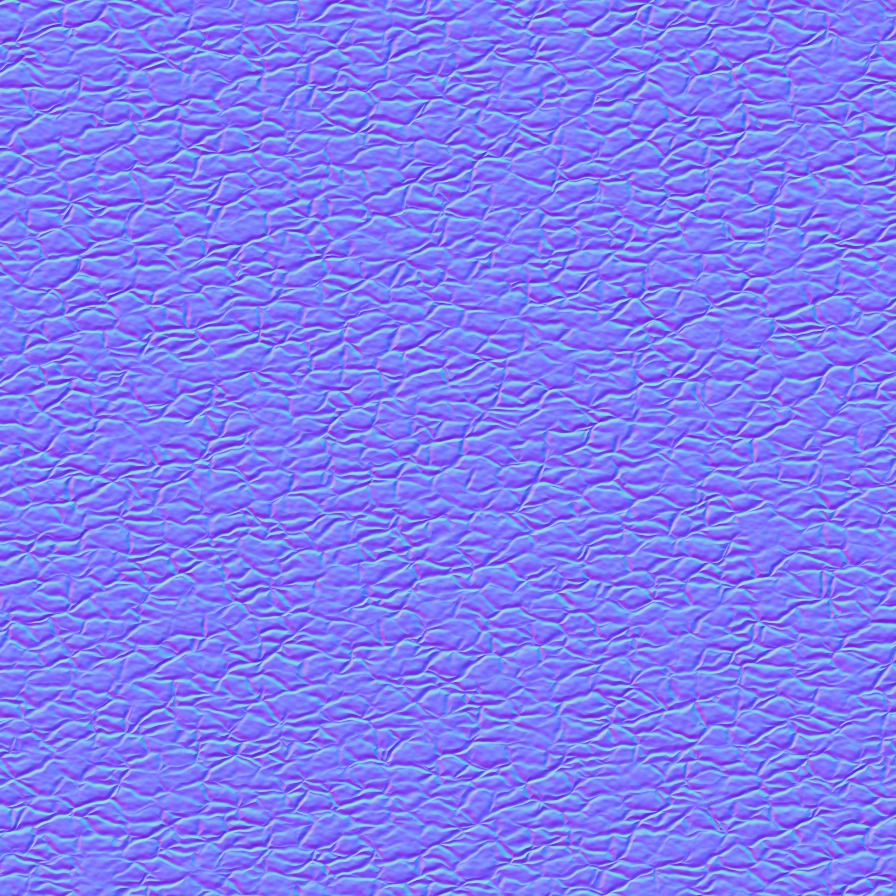
A Shadertoy shader for this texture map:

```glsl
// Tangent-space normal map of fine grained leather.
// Two tilted, stretched Voronoi nets give the creases, gradient noise the grain;
// the slopes of that height field are encoded as colour.

const vec2  NET_A = vec2(20.0, 42.0);      // cells across the canvas, rising creases
const vec2  NET_B = vec2(24.0, 50.0);      // cells across the canvas, falling creases
const float TILT_A = 0.30;                 // direction of each net, radians
const float TILT_B = -0.14;
const float CREASE_WIDTH = 0.0034;         // canvas units
const float CREASE_SKEW = 0.25;            // lower wall narrower, upper wall wider
const float CREASE_DEPTH = 0.0032;
const float NET_B_SHARE = 0.85;
const vec2  GRAIN_FREQ = vec2(72.0, 115.0);
const float GRAIN_DEPTH = 0.0011;
const vec2  PORE_FREQ = vec2(125.0, 180.0);
const float PORE_DEPTH = 0.0006;
const float RISE_GAIN = 1.10;              // vertical slope to green
const float SIDE_GAIN = 0.65;              // horizontal slope to red
const float SLOPE_BIAS = -0.02;
const float SAMPLE_STEP = 0.0007;

// Two random values in 0..1 for a lattice cell
vec2 hash2(vec2 cell) {
    uvec2 v = uvec2(ivec2(cell)) * 1664525u + 1013904223u;
    v.x += v.y * 1664525u;
    v.y += v.x * 1664525u;
    v ^= v >> 16u;
    v.x += v.y * 1664525u;
    v.y += v.x * 1664525u;
    v ^= v >> 16u;
    return vec2(v & 65535u) / 65535.0;
}

float cornerRamp(vec2 cell, vec2 offset) {
    float angle = 6.28318 * hash2(cell).x;
    return dot(vec2(cos(angle), sin(angle)), offset);
}

// Gradient noise, about -0.7..0.7
float gradientNoise(vec2 p) {
    vec2 i = floor(p), f = p - i;
    vec2 u = f * f * f * (f * (f * 6.0 - 15.0) + 10.0);
    vec2 e = vec2(1.0, 0.0);
    float low  = mix(cornerRamp(i, f), cornerRamp(i + e.xy, f - e.xy), u.x);
    float high = mix(cornerRamp(i + e.yx, f - e.yx), cornerRamp(i + e.xx, f - e.xx), u.x);
    return mix(low, high, u.y);
}

vec2 rotate(vec2 p, float angle) {
    float c = cos(angle), s = sin(angle);
    return vec2(c * p.x + s * p.y, c * p.y - s * p.x);
}

vec2 siteOffset(vec2 cell, vec2 p) {
    return cell + 0.08 + 0.84 * hash2(cell) - p;
}

// Distance to the nearest Voronoi border, in crease widths of its facing wall
float borderDistance(vec2 p, vec2 cells) {
    vec2 home = floor(p), nearest = vec2(9.0);
    for (int y = -1; y <= 1; y++)
    for (int x = -1; x <= 1; x++) {
        vec2 site = siteOffset(home + vec2(x, y), p);
        if (dot(site, site) < dot(nearest, nearest)) nearest = site;
    }
    float best = 9.0;
    for (int y = -1; y <= 1; y++)
    for (int x = -1; x <= 1; x++) {
        vec2 site = siteOffset(home + vec2(x, y), p);
        vec2 across = site - nearest;
        if (dot(across, across) > 0.0001) {
            vec2 dir = normalize(across);
            float d = dot(0.5 * (site + nearest), dir) / length(dir * cells);
            best = min(best, d / (CREASE_WIDTH * (1.0 - CREASE_SKEW * dir.y)));
        }
    }
    return best;
}

// Rounded grooves along the borders of one net, fading in and out
float creases(vec2 p, vec2 cells, float tilt, float seed) {
    vec2 q = rotate(p, tilt) * cells + seed;
    float d = borderDistance(q, cells);
    float strength = smoothstep(-0.40, 0.35, gradientNoise(q * vec2(0.6, 0.9) + seed));
    return exp(-d * d) * mix(0.15, 1.15, strength);
}

float leatherHeight(vec2 p) {
    // Wavy displacement so the creases wander
    vec2 wander = vec2(gradientNoise(p * 32.0 + 11.3), gradientNoise(p * 32.0 + 57.9));
    vec2 jitter = vec2(gradientNoise(p * 80.0 + 31.7), gradientNoise(p * 80.0 + 83.1));
    vec2 q = p + 0.007 * wander + 0.0026 * jitter;

    float groove = max(creases(q, NET_A, TILT_A, 40.0),
                       creases(q, NET_B, TILT_B, 130.0) * NET_B_SHARE);
    float grain = GRAIN_DEPTH * gradientNoise(rotate(p, 0.20) * GRAIN_FREQ + 7.0);
    float pores = PORE_DEPTH * gradientNoise(rotate(p, -0.30) * PORE_FREQ + 19.0);
    return grain + pores - CREASE_DEPTH * groove;
}

void mainImage(out vec4 fragColor, in vec2 fragCoord) {
    vec2 p = fragCoord / iResolution.y;

    // Central differences, never finer than half a pixel
    float h = max(SAMPLE_STEP, 0.5 / iResolution.y);
    vec2 e = vec2(h, 0.0);
    vec2 slope = vec2(leatherHeight(p + e.xy) - leatherHeight(p - e.xy),
                      leatherHeight(p - e.yx) - leatherHeight(p + e.yx)) / (2.0 * h);

    slope = slope * vec2(SIDE_GAIN, RISE_GAIN) + vec2(0.0, SLOPE_BIAS);
    fragColor = vec4(0.5 + 0.5 * normalize(vec3(slope, 1.0)), 1.0);
}
```
